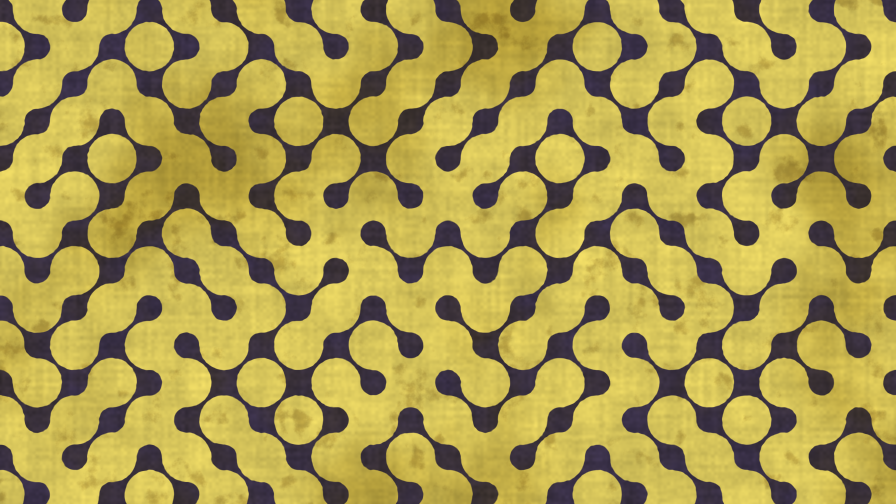
This pattern is drawn by a Shadertoy shader. Its source:

```glsl
const float ROWS = 13.5;      // grid cells over the canvas height
const float PERIOD = 12.0;    // cells before the layout repeats
const float DISC_RADIUS = 0.66;
const float KNOB_RADIUS = 1.0 - DISC_RADIUS;

float hash(vec2 p) {
    return fract(sin(dot(p, vec2(127.1, 311.7))) * 43758.5453);
}

float noise(vec2 p) {
    vec2 i = floor(p), f = fract(p);
    f = f * f * (3.0 - 2.0 * f);
    return mix(mix(hash(i), hash(i + vec2(1, 0)), f.x),
               mix(hash(i + vec2(0, 1)), hash(i + vec2(1, 1)), f.x), f.y);
}

float fbm(vec2 p) {
    float sum = 0.0, amp = 0.5;
    for (int i = 0; i < 5; i++) {
        sum += amp * noise(p);
        p = mat2(1.6, 1.2, -1.2, 1.6) * p + 17.3;
        amp *= 0.5;
    }
    return sum;
}

// Every knob reaches into one neighbouring cell, so none stays isolated.
bool reaches(vec2 knob, vec2 cell) {
    vec2 key = mod(knob, PERIOD);
    float stepY = hash(key + 3.0) < 0.5 ? 0.0 : -1.0;
    float stepX = hash(key + 41.0) < 0.58 ? stepY : -1.0 - stepY;
    return distance(knob + vec2(stepX, stepY), cell) < 0.5;
}

// Signed distance to the dark network, negative inside.
float networkDistance(vec2 p) {
    vec2 cell = floor(p), f = fract(p);
    float odd = mod(cell.x + cell.y, 2.0);

    // Mirror odd cells so the light corners are always (0,0) and (1,1).
    f.x = mix(f.x, 1.0 - f.x, odd);
    float toDisc = min(length(f), length(f - 1.0));
    float toKnob = min(length(f - vec2(1, 0)), length(f - vec2(0, 1)));

    vec2 knobA = cell + vec2(1.0 - odd, 0.0);
    vec2 knobB = cell + vec2(odd, 1.0);
    bool joined = reaches(knobA, cell) || reaches(knobB, cell)
               || hash(mod(cell, PERIOD) + 77.0) < 0.1;
    return joined ? DISC_RADIUS - toDisc : toKnob - KNOB_RADIUS;
}

// Fine woven threads, centred on zero.
float weave(vec2 p) {
    return noise(p * vec2(9.0, 0.9)) + noise(p * vec2(0.9, 9.0) + 50.0) - 1.0;
}

void mainImage(out vec4 fragColor, in vec2 fragCoord) {
    vec2 p = fragCoord / iResolution.y * ROWS;
    float pixel = ROWS / iResolution.y;

    // Wear layers
    float threads = weave(p);
    float grain = noise(p * 11.0) - 0.5;
    float mottle = fbm(p * 0.9 + 8.0) - 0.5;
    float stain = smoothstep(0.46, 0.78, fbm(p * 0.22 + 31.0));
    float specks = smoothstep(0.6, 0.8, fbm(p * 1.7 + 60.0));

    // Yellow cloth
    vec3 cloth = vec3(0.85, 0.78, 0.36);
    cloth *= 1.0 + 0.07 * threads + 0.07 * grain + 0.22 * mottle;
    cloth *= mix(vec3(1.0), vec3(0.83, 0.79, 0.62), stain);
    cloth *= 1.0 - vec3(0.16, 0.20, 0.28) * specks;

    // Violet ink, browned where stained
    float browning = clamp(0.3 + 0.6 * stain + 1.6 * mottle, 0.0, 1.0);
    vec3 ink = mix(vec3(0.22, 0.185, 0.275), vec3(0.225, 0.19, 0.18), browning);
    ink *= 1.0 + 0.14 * threads + 0.16 * grain;

    // Slightly rough printed edge
    float d = networkDistance(p - vec2(0.0, 0.25)) + 0.02 * grain;
    float coverage = 1.0 - smoothstep(-0.8 * pixel, 0.8 * pixel, d);
    fragColor = vec4(mix(cloth, ink, coverage), 1.0);
}
```
